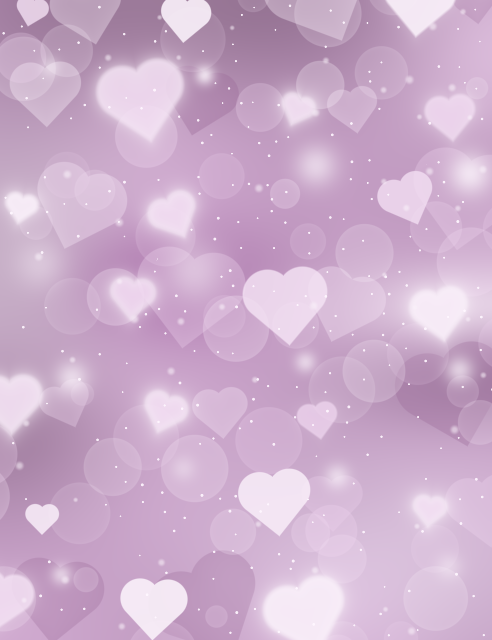
A Shadertoy shader for this background:

```glsl
// Dreamy mauve backdrop with glowing hearts, translucent bokeh discs and sparkles.
#define DISCS 58
#define FAINT_HEARTS 17
#define BRIGHT_HEARTS 21
#define LIGHTS 16
#define DISC_ALPHA 0.19
#define HALO_WIDTH 0.011
#define SPARKLE_CELLS 34.0
#define SPARKLE_RADIUS 0.0024
#define BLUSH vec3(0.94, 0.83, 0.94)
#define PEARL vec3(0.98, 0.95, 0.98)
#define PLUM vec3(0.61, 0.42, 0.60)

// Four random values per cell, without sine
vec4 hash4(vec2 p) {
    vec4 q = fract(p.xyxy * vec4(0.1031, 0.1030, 0.0973, 0.1099));
    q += dot(q, q.wzxy + 33.33);
    return fract((q.xxyz + q.yzzw) * q.zywx);
}

float valueNoise(vec2 p) {
    vec2 i = floor(p), f = fract(p);
    f = f * f * (3.0 - 2.0 * f);
    return mix(mix(hash4(i).x, hash4(i + vec2(1, 0)).x, f.x),
               mix(hash4(i + vec2(0, 1)).x, hash4(i + vec2(1, 1)).x, f.x), f.y);
}

// Evenly spread point for item i, slightly overlapping the borders
vec2 scatter(int i, vec2 seed, float aspect) {
    vec2 u = fract(seed + float(i) * vec2(0.7549, 0.5698));
    return (u * 1.1 - 0.05) * vec2(aspect, 1.0);
}

float blob(vec2 p, vec2 centre, vec2 radius) {
    vec2 d = (p - centre) / radius;
    return exp(-dot(d, d));
}

// Unit heart, tip at the origin
float heartDistance(vec2 p) {
    p.x = abs(p.x);
    if (p.x + p.y > 1.0) return length(p - vec2(0.25, 0.75)) - 0.3536;
    vec2 a = p - vec2(0, 1), b = p - 0.5 * max(p.x + p.y, 0.0);
    return sqrt(min(dot(a, a), dot(b, b))) * sign(p.x - p.y);
}

// Heart of a given size, turned about its middle
float placedHeart(vec2 p, float size, float angle) {
    float c = cos(angle), s = sin(angle);
    return size * heartDistance(mat2(c, s, -s, c) * p / size + vec2(0, 0.55));
}

// Scattered round dots, one per cell at most
float dots(vec2 p, float cells, float radius, float density, float blur) {
    vec2 g = p * cells;
    vec4 h = hash4(floor(g) + cells);
    float d = length(fract(g) - mix(vec2(0.15), vec2(0.85), h.xy)) / cells;
    float r = radius * mix(0.45, 1.0, h.z);
    return step(h.w, density) * (1.0 - smoothstep(r * (1.0 - blur), r + 0.0008, d));
}

// Soft backdrop, u runs from 0 to 1 on both axes
vec3 backdrop(vec2 u) {
    vec3 c = vec3(0.765, 0.615, 0.765);
    c = mix(c, vec3(0.83, 0.75, 0.83), 0.85 * blob(u, vec2(0.02, 0.60), vec2(0.27, 0.24)));
    c = mix(c, vec3(0.85, 0.76, 0.86), 0.85 * blob(u, vec2(0.80, 0.13), vec2(0.38, 0.18)));
    c = mix(c, vec3(0.93, 0.87, 0.93), 0.80 * blob(u, vec2(1.0, 0.52), vec2(0.32, 0.07)));
    c = mix(c, vec3(0.90, 0.78, 0.90), 0.90 * blob(u, vec2(1.0, 0.92), vec2(0.22, 0.15)));
    c = mix(c, vec3(0.54, 0.41, 0.53), 0.90 * blob(u, vec2(0.37, 1.0), vec2(0.42, 0.16)));
    c = mix(c, vec3(0.60, 0.37, 0.60), 0.85 * blob(u, vec2(0.36, 0.56), vec2(0.20, 0.10)));
    c = mix(c, vec3(0.62, 0.48, 0.62), 0.80 * blob(u, vec2(0.98, 0.40), vec2(0.26, 0.07)));
    c = mix(c, vec3(0.62, 0.48, 0.61), 0.65 * blob(u, vec2(0.0, 0.32), vec2(0.24, 0.10)));
    return c + 0.09 * (valueNoise(u * vec2(3.0, 4.0) + 5.0) - 0.45);
}

void mainImage(out vec4 fragColor, in vec2 fragCoord) {
    float aspect = iResolution.x / iResolution.y;
    vec2 p = fragCoord / iResolution.y;
    vec2 u = fragCoord / iResolution.xy;
    float edge = max(0.0012, 0.7 / iResolution.y);
    vec3 col = backdrop(u);

    // Large translucent hearts, a few of them darker than the backdrop
    for (int i = 0; i < FAINT_HEARTS; i++) {
        vec4 h = hash4(vec2(i, 17));
        float size = mix(0.05, 0.145, h.x);
        float d = placedHeart(p - scatter(i, vec2(0.13, 0.82), aspect), size, h.y - 0.5);
        vec3 tint = h.z < 0.2 ? PLUM : mix(BLUSH, PEARL, h.w);
        float rim = exp(min(d, 0.0) / (0.2 * size));
        col = mix(col, tint, (0.20 + 0.14 * h.w + 0.08 * rim) * (1.0 - smoothstep(-edge, edge, d)));
    }

    // Bokeh discs with a faint bright rim
    for (int i = 0; i < DISCS; i++) {
        vec4 h = hash4(vec2(i, 41));
        float r = mix(0.012, 0.056, sqrt(h.x));
        float d = length(p - scatter(i, vec2(0.37, 0.21) + 0.12 * h.yz, aspect)) - r;
        float body = 1.0 - smoothstep(-edge, edge, d);
        float rim = exp(min(d, 0.0) / 0.004);
        col = mix(col, mix(BLUSH, PEARL, h.z), body * (DISC_ALPHA * mix(0.5, 1.4, h.w) + 0.07 * rim));
    }

    // Hazy points of light
    for (int i = 0; i < LIGHTS; i++) {
        vec4 h = hash4(vec2(i, 73));
        vec2 centre = scatter(i, vec2(0.61, 0.44), aspect);
        col = mix(col, PEARL, mix(0.35, 0.85, h.y) * blob(p, centre, vec2(mix(0.015, 0.055, h.x * h.x))));
    }

    // Bright hearts, crisp or blurred, wrapped in a halo
    for (int i = 0; i < BRIGHT_HEARTS; i++) {
        vec4 h = hash4(vec2(i, 97));
        float size = mix(0.042, 0.122, h.x * h.x);
        float d = placedHeart(p - scatter(i, vec2(0.29, 0.53), aspect), size, 0.9 * (h.y - 0.5));
        float glow = smoothstep(0.25, 0.6, h.z);
        float soft = mix(edge, 0.006, glow);
        float halo = exp(-max(d, 0.0) / HALO_WIDTH);
        float rim = exp(min(d, 0.0) / (0.16 * size));
        vec3 tint = mix(mix(BLUSH, PEARL, h.w), PEARL, 0.7 * rim * glow);
        col = mix(col, PEARL, 0.55 * glow * halo);
        col = mix(col, tint, mix(0.68, 0.92, h.w) * (1.0 - smoothstep(-soft, soft, d)));
    }

    // Soft specks, then fine sparkles gathered around the middle
    float crowd = 0.14 + 0.34 * blob(u, vec2(0.55, 0.55), vec2(0.32, 0.55));
    col = mix(col, PEARL, 0.55 * dots(p, 13.0, 0.009, 0.36, 0.8));
    col = mix(col, vec3(1.0, 0.97, 1.0), 0.9 * dots(p, SPARKLE_CELLS, SPARKLE_RADIUS, crowd, 0.4));
    fragColor = vec4(clamp(col, 0.0, 1.0), 1.0);
}
```
